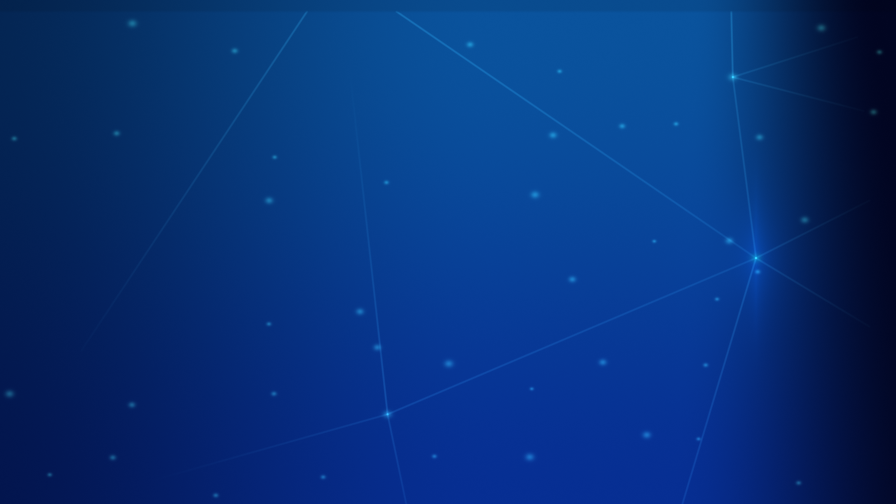
Reproduce this background procedurally as a WebGL 2 fragment shader.

```glsl
#version 300 es
precision highp float;

uniform vec2 u_resolution;
out vec4 outColor;

const float ASPECT = 16.0 / 9.0;
const vec3 TOP_BLUE = vec3(0.038, 0.325, 0.615);
const vec3 BOTTOM_BLUE = vec3(0.025, 0.180, 0.575);
const vec3 EDGE_TINT = vec3(0.40, 0.44, 0.52);
const vec3 NIGHT = vec3(0.005, 0.020, 0.130);
const vec3 LINE_COLOR = vec3(0.05, 0.13, 0.13);
const vec3 DOT_COLOR = vec3(0.08, 0.25, 0.21);
const vec3 FLARE_COLOR = vec3(0.01, 0.10, 0.24);
const vec3 CORE_COLOR = vec3(0.01, 0.17, 0.02);
const vec2 FLARE_HUB = vec2(1.500, 0.488);
const vec2 UPPER_HUB = vec2(1.454, 0.847);
const vec2 LOWER_HUB = vec2(0.769, 0.178);
const float LINE_WIDTH = 0.0012;
const float DOT_CELL = 0.165;
const float DOT_CHANCE = 0.62;
const float BAND_START = 0.977;
const float BAND_DIM = 0.91;

float hash(vec2 p) {
    vec3 q = fract(p.xyx * vec3(0.1031, 0.1030, 0.0973));
    q += dot(q, q.yzx + 33.33);
    return fract((q.x + q.y) * q.z);
}

// Thin segment that fades from its hub to its far end.
float strand(vec2 p, vec2 hub, vec2 tip, float fade) {
    vec2 axis = tip - hub;
    float t = clamp(dot(p - hub, axis) / dot(axis, axis), 0.0, 1.0);
    float d = length(p - hub - axis * t);
    float soft = max(LINE_WIDTH, 0.9 / u_resolution.y);
    return (1.0 - smoothstep(0.0, 2.0 * soft, d)) * mix(1.0, fade, t);
}

// Soft spot, slightly wider than tall.
float spot(vec2 p, vec2 center, float radius) {
    vec2 d = (p - center) * vec2(0.82, 1.0) / radius;
    return exp(-dot(d, d) * 1.6);
}

vec3 backdrop(vec2 p) {
    float x = p.x / ASPECT;
    vec3 color = mix(BOTTOM_BLUE, TOP_BLUE, smoothstep(-0.05, 1.0, p.y));
    color *= mix(EDGE_TINT, vec3(1.0), smoothstep(-0.06, 0.56, x));
    // Night closes in from the right, later near the bottom
    float shade = smoothstep(mix(0.75, 0.77, p.y), mix(1.05, 0.98, p.y), x);
    return mix(color, NIGHT, shade);
}

float network(vec2 p) {
    float s = 0.0;
    // Strands of the bright hub
    s += strand(p, FLARE_HUB, vec2(0.787, 0.977), 2.2) * 0.45;
    s += strand(p, FLARE_HUB, LOWER_HUB, 1.3) * 0.50;
    s += strand(p, FLARE_HUB, UPPER_HUB, 1.0) * 0.65;
    s += strand(p, FLARE_HUB, vec2(1.354, 0.0), 0.7) * 0.80;
    s += strand(p, FLARE_HUB, vec2(1.725, 0.602), 0.2) * 0.65;
    s += strand(p, FLARE_HUB, vec2(1.725, 0.352), 0.2) * 0.65;
    // Strands of the upper hub
    s += strand(p, UPPER_HUB, vec2(1.451, 0.977), 1.0) * 0.95;
    s += strand(p, UPPER_HUB, vec2(1.700, 0.926), 0.2) * 0.60;
    s += strand(p, UPPER_HUB, vec2(1.713, 0.780), 0.2) * 0.60;
    // Strands of the lower hub
    s += strand(p, LOWER_HUB, vec2(0.694, 0.860), 0.0) * 0.85;
    s += strand(p, LOWER_HUB, vec2(0.806, 0.0), 0.6) * 0.65;
    s += strand(p, LOWER_HUB, vec2(0.300, 0.046), 0.0) * 0.55;
    // Free strand on the left
    s += strand(p, vec2(0.609, 0.977), vec2(0.162, 0.305), 0.1) * 0.90;
    return s;
}

// One jittered dot per grid cell; neighbours keep the glow unclipped.
float scatter(vec2 p) {
    vec2 home = floor(p / DOT_CELL);
    float sum = 0.0;
    for (int j = -1; j <= 1; j++) {
        for (int i = -1; i <= 1; i++) {
            vec2 cell = home + vec2(i, j);
            float lit = step(hash(cell + 7.3), DOT_CHANCE);
            vec2 jitter = vec2(hash(cell + 19.1), hash(cell + 43.7));
            float size = mix(0.004, 0.009, hash(cell + 61.9));
            sum += lit * spot(p, (cell + 0.1 + 0.8 * jitter) * DOT_CELL, size);
        }
    }
    return sum;
}

// Upright beam, cool halo and small core around the bright hub.
vec3 flare(vec2 p) {
    vec2 d = p - FLARE_HUB;
    float beam = exp(-abs(d.x) / 0.014 - d.y * d.y / 0.016);
    float halo = exp(-length(d * vec2(1.0, 0.65)) / 0.045);
    return FLARE_COLOR * (0.5 * beam + 0.6 * halo) + CORE_COLOR * spot(p, FLARE_HUB, 0.011);
}

void main() {
    vec2 p = gl_FragCoord.xy / u_resolution * vec2(ASPECT, 1.0);
    vec3 color = backdrop(p);

    // Lights stay below the dim upper band
    float below = 1.0 - smoothstep(BAND_START - 0.004, BAND_START + 0.004, p.y);
    float hubs = spot(p, UPPER_HUB, 0.009) + spot(p, LOWER_HUB, 0.009);
    vec3 lights = LINE_COLOR * network(p) + DOT_COLOR * (scatter(p) + hubs) + flare(p);
    color += lights * below;
    color *= mix(BAND_DIM, 1.0, below);

    // Fine grain hides gradient banding
    color += (hash(gl_FragCoord.xy) - 0.5) / 255.0;
    outColor = vec4(clamp(color, 0.0, 1.0), 1.0);
}
```
